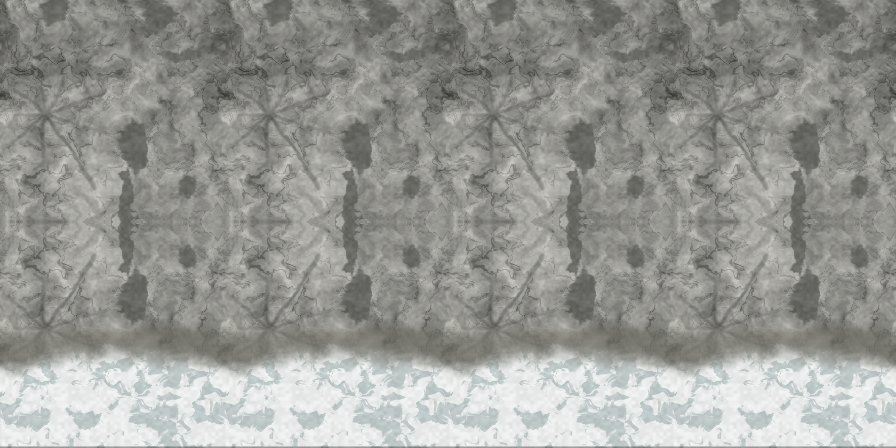
This texture is drawn by a Shadertoy shader. Its source:

```glsl
// Weathered grey stone wall above a band of frosted snow.
// The stone is a sideways-repeating tile, mirrored about a level line, built
// from wrapping noise, ridged cracks, radial veins and ragged dark stains.

#define TILE_WIDTH 0.5
#define MIRROR_Y 0.505
#define SNOW_TOP 0.205
#define SNOW_BLUR 0.032
#define STONE_LEVEL 0.555
#define STONE_CONTRAST 0.62
#define CRACK_DEPTH 0.15
#define STAIN_COLOR vec3(0.37, 0.37, 0.355)
#define MOSS_COLOR vec3(0.47, 0.47, 0.435)
#define SNOW_COLOR vec3(0.915, 0.925, 0.922)
#define FROST_COLOR vec3(0.70, 0.745, 0.745)
#define VEIN_COUNT 9

float hash(vec2 p) {
    return fract(sin(dot(p, vec2(127.1, 311.7))) * 43758.5453);
}

// Value noise whose cells wrap horizontally after 'period' cells.
float noise(vec2 p, float period) {
    vec2 i = floor(p), f = fract(p);
    f = f * f * (3.0 - 2.0 * f);
    float x0 = mod(i.x, period), x1 = mod(i.x + 1.0, period);
    return mix(mix(hash(vec2(x0, i.y)), hash(vec2(x1, i.y)), f.x),
               mix(hash(vec2(x0, i.y + 1.0)), hash(vec2(x1, i.y + 1.0)), f.x), f.y);
}

// Layered noise over a tile of unit width.
float fbm(vec2 tile, float period, float seed) {
    float sum = 0.0, amp = 0.5;
    for (int i = 0; i < 5; i++) {
        sum += amp * noise(tile * period + vec2(0.0, seed), period);
        period *= 2.0;
        amp *= 0.58;
        seed += 17.0;
    }
    return sum / 1.11;
}

// Offset from a centre, taking the shorter way round the tile.
vec2 wrapOffset(vec2 tile, vec2 center) {
    vec2 d = tile - center;
    d.x = fract(d.x + 0.5) - 0.5;
    return d;
}

float blob(vec2 tile, vec2 center, vec2 radius) {
    vec2 d = wrapOffset(tile, center) / radius;
    return exp(-dot(d, d));
}

float segment(vec2 p, vec2 end) {
    return length(p - end * clamp(dot(p, end) / dot(end, end), 0.0, 1.0));
}

float ridge(float n, float width) {
    return 1.0 - smoothstep(0.0, width, abs(n - 0.5));
}

// Dark veins spreading from one knot, the longest running down and right.
float veins(vec2 tile) {
    vec2 d = wrapOffset(tile, vec2(0.208, 0.48));
    float ink = 0.0;
    for (int i = 0; i < VEIN_COUNT; i++) {
        float k = float(i);
        float angle = -1.0 + k * 6.2832 / float(VEIN_COUNT);
        float reach = i == 0 ? 0.4 : 0.12 + 0.2 * hash(vec2(k, 4.0));
        float dist = segment(d, reach * vec2(cos(angle), sin(angle)));
        ink = max(ink, (1.0 - smoothstep(0.002, 0.014, dist)) * (i == 0 ? 1.0 : 0.6));
    }
    return ink;
}

vec3 stone(vec2 tile) {
    vec2 warp = vec2(fbm(tile, 7.0, 3.0), fbm(tile, 7.0, 91.0)) - 0.5;
    vec2 bent = tile + 0.16 * warp;
    float broad = fbm(bent, 5.0, 11.0);
    float fine = fbm(bent, 19.0, 53.0);
    float grain = noise(tile * 64.0, 64.0) - 0.5;
    float level = STONE_LEVEL + STONE_CONTRAST * (0.5 * (broad - 0.5) + 0.65 * (fine - 0.5)) + 0.07 * grain;

    // Pale worn areas, and a gloomier upper edge.
    level += 0.06 * blob(tile, vec2(0.38, 0.25), vec2(0.14, 0.4));
    level += 0.09 * blob(bent, vec2(0.14, 0.0), vec2(0.14, 0.06));
    level -= 0.045 * smoothstep(0.55, 0.85, tile.y);

    // Fine broken cracks and radial veins.
    float broken = smoothstep(0.42, 0.6, fbm(tile, 6.0, 141.0));
    float cracks = ridge(fbm(bent, 4.0, 201.0), 0.022) * broken;
    cracks = max(cracks, 0.6 * ridge(fbm(bent, 8.0, 251.0), 0.025));
    cracks = max(cracks, veins(tile + 0.045 * warp));
    cracks = max(cracks, blob(tile, vec2(0.23, 0.0), vec2(0.06, 0.012)));
    level -= CRACK_DEPTH * cracks;

    // Stains: a tall column, small spots beside it, patches along the top.
    float stain = 1.05 * blob(tile, vec2(0.59, 0.34), vec2(0.065, 0.13));
    stain = max(stain, 0.85 * blob(tile, vec2(0.565, 0.08), vec2(0.045, 0.24)));
    stain = max(stain, 0.72 * blob(tile, vec2(0.84, 0.15), vec2(0.07, 0.07)));
    stain = max(stain, 0.75 * blob(tile, vec2(0.234, 0.96), vec2(0.09, 0.09)));
    stain = max(stain, 0.75 * blob(tile, vec2(0.68, 0.93), vec2(0.13, 0.1)));
    stain = max(stain, 0.6 * blob(tile, vec2(0.8, 0.75), vec2(0.16, 0.06)));
    float ragged = smoothstep(0.42, 0.58, stain + 1.1 * (fbm(tile, 14.0, 301.0) - 0.5));
    vec3 color = level * vec3(1.005, 1.003, 0.968);
    return mix(color, STAIN_COLOR + 0.08 * grain, 0.8 * ragged);
}

vec3 snow(vec2 tile) {
    vec2 bent = tile + 0.05 * (vec2(noise(tile * 24.0, 24.0), noise(tile * 24.0 + vec2(0.0, 40.0), 24.0)) - 0.5);
    float frost = smoothstep(0.5, 0.59, fbm(bent, 16.0, 401.0));
    float sparkle = noise(tile * 64.0 + vec2(0.0, 70.0), 64.0) - 0.5;
    return mix(SNOW_COLOR, FROST_COLOR, 0.8 * frost) + 0.08 * sparkle;
}

void mainImage(out vec4 fragColor, in vec2 fragCoord) {
    vec2 p = fragCoord / iResolution.y;
    vec2 flat2d = vec2(fract(p.x / TILE_WIDTH), p.y / TILE_WIDTH);
    vec2 mirrored = vec2(flat2d.x, abs(p.y - MIRROR_Y) / TILE_WIDTH);
    vec3 color = stone(mirrored);

    // Damp mossy band at the foot of the wall.
    float ruffle = fbm(flat2d, 6.0, 501.0) - 0.5;
    float damp = 1.0 - smoothstep(0.235, 0.29, p.y + 0.07 * ruffle);
    color = mix(color, MOSS_COLOR + 0.25 * ruffle, 0.68 * damp);

    // Soft snow line, dipping once per tile.
    float dip = 0.045 * blob(vec2(flat2d.x, 0.0), vec2(0.05, 0.0), vec2(0.14, 1.0));
    float line = SNOW_TOP - dip + 0.09 * ruffle;
    color = mix(snow(flat2d), color, smoothstep(line - SNOW_BLUR, line + SNOW_BLUR, p.y));

    // Thin shaded lower border.
    color *= mix(0.65, 1.0, smoothstep(0.001, 0.006, p.y));
    fragColor = vec4(clamp(color, 0.0, 1.0), 1.0);
}
```
